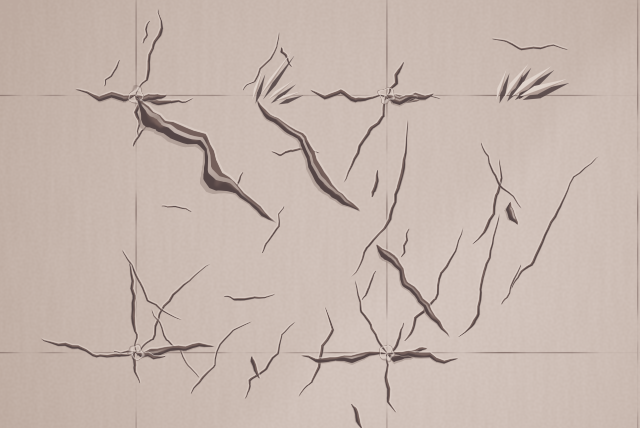
Reproduce this texture procedurally as a WebGL 1 fragment shader.

```glsl
precision highp float;
// Sunlit wall whose pale paint splits and curls along a grid of seams.
// Each split is a bent wedge with a dark gap, a curled strip and a bright lip;
// loops scatter them around the seam crossings and over the wall.
uniform vec2 u_resolution;

const vec3 DIM = vec3(0.755, 0.685, 0.645);
const vec3 LIT = vec3(0.828, 0.77, 0.74);
const vec3 DARK = vec3(0.33, 0.27, 0.27);
const vec3 BROWN = vec3(0.46, 0.375, 0.355);
const vec3 SHADE = vec3(0.63, 0.56, 0.53);
const vec3 LIP = vec3(0.88, 0.83, 0.8);
const vec2 SEAM_ORIGIN = vec2(0.318, 0.176);
const vec2 SEAM_STEP = vec2(0.586, 0.601);

float hash(float a, float b) {
  vec3 q = fract(vec3(a, b, a) * 0.1031);
  q += dot(q, q.yzx + 33.33);
  return fract((q.x + q.y) * q.z);
}

float corner(vec2 cell, vec2 offset) {
  float a = 6.2832 * hash(cell.x, cell.y);
  return dot(vec2(cos(a), sin(a)), offset);
}

float noise(vec2 p) {
  vec2 i = floor(p), f = fract(p), u = f * f * (3.0 - 2.0 * f), e = vec2(1.0, 0.0);
  return mix(mix(corner(i, f), corner(i + e, f - e), u.x),
             mix(corner(i + e.yx, f - e.yx), corner(i + 1.0, f - 1.0), u.x), u.y);
}

// Angular zigzag between 0 and 1
float jag(float x, float seed) {
  float i = floor(x);
  return mix(hash(i, seed), hash(i + 1.0, seed), fract(x));
}

float band(float v, float low, float high, float aa) {
  return smoothstep(low - aa, low + aa, v) * (1.0 - smoothstep(high - aa, high + aa, v));
}

// Coordinates along and across a direction, the second pointing upwards
vec2 alongAcross(vec2 p, float angle) {
  vec2 d = vec2(cos(angle), sin(angle));
  return vec2(dot(p, d), dot(p, vec2(-d.y, d.x)) * (d.x < 0.0 ? -1.0 : 1.0));
}

// One split in the paint, shadowed on its lower side
vec3 split(vec3 color, vec2 p, float angle, float len, float width, float bow, float seed, float aa) {
  vec2 q = alongAcross(p, angle);
  float t = q.x / len;
  if (t < 0.0 || t > 1.0 || abs(q.y) > 0.06 + 0.4 * len) return color;
  float v = q.y + bow * len * t * (1.0 - t);
  v += min(1.0, 6.0 * t) * (jag(5.0 * t, seed) - 0.5) * len * 0.12;
  v += (jag(q.x * 60.0, seed + 3.0) - 0.5) * 0.005;
  float peak = 0.12 + 0.5 * hash(seed, 7.0);
  float taper = clamp(1.7 * min(t / peak, (1.0 - t) / (1.0 - peak)), 0.0, 1.0);
  float shown = smoothstep(0.0, 0.12, taper);
  float gap = width * taper * (0.5 + 0.9 * jag(q.x * 25.0, seed + 5.0)) + 0.0011;

  color = mix(color, SHADE, 0.6 * shown * band(v, -1.25 * gap, 0.0, aa));
  float depth = smoothstep(0.25, 0.7, 0.5 * noise(q * 40.0 + seed) - v / gap);
  color = mix(color, mix(BROWN, DARK, depth), shown * band(v, -gap, 0.0, aa));

  // Curled strip inside wide gaps
  float middle = -gap * (0.15 + 0.4 * jag(q.x * 17.0, seed + 9.0));
  float strip = band(v, middle - 0.13 * gap, middle + 0.13 * gap, aa);
  strip *= smoothstep(0.009, 0.018, gap);
  color = mix(color, mix(SHADE, LIT, jag(q.x * 30.0, seed)), 0.9 * strip);
  return mix(color, LIP, 0.65 * shown * band(v, 0.001, 0.003 + 0.06 * gap, aa));
}

float wedge(vec2 q, float len, float width, float aa) {
  float t = clamp(q.x / len, 0.0, 1.0);
  float side = width * min(t / 0.35, (1.0 - t) / 0.65);
  return band(q.y, -side, side, aa) * band(q.x, 0.0, len, aa);
}

// Loose folded flake above its shadow
vec3 splinter(vec3 color, vec2 p, float angle, float len, float width, float aa) {
  vec2 q = alongAcross(p, angle);
  vec2 below = alongAcross(p + vec2(-0.007, 0.009), angle);
  color = mix(color, DARK, 0.9 * wedge(below, len, width, aa));
  float fold = smoothstep(-aa, aa, q.y + 0.15 * width);
  return mix(color, mix(SHADE * 1.1, LIP, fold), wedge(q, len, width, aa));
}

vec3 wall(vec2 p) {
  vec2 c = p - vec2(0.85, 0.45);
  float sun = smoothstep(-0.08, 0.08, p.x - p.y - 0.57 + 0.1 * noise(p * 3.0));
  float tone = 0.78 + 0.27 * sun - dot(c, c);
  tone += 0.22 * noise(p * 150.0) + 0.14 * noise(p * vec2(70.0, 9.0));
  return mix(DIM, LIT, clamp(tone, -0.2, 1.2));
}

vec3 seams(vec3 color, vec2 p, float aa) {
  vec2 d = abs(mod(p - SEAM_ORIGIN + 0.5 * SEAM_STEP, SEAM_STEP) - 0.5 * SEAM_STEP);
  vec2 worn = vec2(noise(vec2(p.y * 14.0, 2.5)), noise(vec2(p.x * 14.0, 8.5)));
  vec2 ink = (1.0 - smoothstep(0.0, 1.8 * aa, d)) * clamp(0.3 + 0.8 * worn, 0.06, 0.8);
  return mix(color, BROWN, max(ink.x, ink.y));
}

void main() {
  vec2 p = gl_FragCoord.xy / u_resolution.y;
  float aa = 0.7 / u_resolution.y;
  vec3 color = seams(wall(p), p, aa);
  // Long bowed hairlines
  for (int i = 0; i < 8; i++) {
    float n = float(i), h = hash(n, 41.0), g = hash(n, 43.0);
    vec2 q = p - vec2(0.32 + 0.125 * n, 0.04 + 0.32 * g);
    color = split(color, q, 0.75 + 0.6 * h, 0.2 + 0.2 * g, 0.002 + 0.003 * h, h - 0.5, n + 60.0, aa);
  }
  // Short splits, mostly steep
  for (int i = 0; i < 26; i++) {
    float n = float(i), h = hash(n, 11.0), g = hash(n, 17.0);
    vec2 q = p - vec2(0.18, 0.05) - vec2(1.14, 0.86) * fract(n * vec2(0.7549, 0.5698) + 0.3);
    float angle = mod(n, 3.0) < 1.0 ? -0.8 - 0.5 * h : 1.0 + 0.5 * h;
    if (mod(n, 5.0) < 1.0) angle = 0.3 * (h - 0.5);
    color = split(color, q, angle, 0.05 + 0.17 * g * g, 0.002 + 0.012 * h * h * h, 0.5 * g - 0.25, n, aa);
  }
  // Arms and chipped rings at the crossings
  for (int i = 0; i < 4; i++) {
    float n = float(i);
    vec2 q = p - SEAM_ORIGIN - SEAM_STEP * vec2(mod(n, 2.0), floor(n * 0.5));
    for (int k = 0; k < 5; k++) {
      float m = float(k), h = hash(n, m + 23.0), g = hash(n, m + 31.0);
      float level = abs(cos(m * 1.5708));
      float angle = m * 1.5708 + (h - 0.5) * (1.0 - 0.75 * level);
      color = split(color, q, angle, 0.07 + 0.16 * g, 0.005 + 0.014 * h * level, 0.1, n * 9.0 + m + 30.0, aa);
    }
    float ring = length(q) - 0.017 - 0.012 * noise(q * 60.0 + n);
    color = mix(color, LIP, 0.6 * band(ring, -0.004, 0.0, aa));
    color = mix(color, BROWN, 0.6 * band(ring, 0.0, 0.0015, aa));
  }
  // Wide diagonal gashes
  for (int i = 0; i < 3; i++) {
    float n = float(i);
    vec2 q = p - vec2(0.32 + 0.28 * n, 0.77 - 0.17 * n * (n - 1.0));
    color = split(color, q, -0.7 - 0.12 * n, 0.44 - 0.08 * n, 0.038 - 0.01 * n, -0.15, n + 80.0, aa);
  }
  // Two fans of splinters
  for (int i = 0; i < 8; i++) {
    float n = float(i), h = hash(n, 53.0), fan = floor(n / 4.0), k = mod(n, 4.0);
    vec2 q = p - vec2(0.59 + 0.57 * fan + 0.018 * k, 0.765 + 0.015 * h);
    color = splinter(color, q, 1.25 - 0.3 * k, 0.06 + 0.08 * h, 0.005 + 0.008 * h * fan, aa);
  }
  gl_FragColor = vec4(color, 1.0);
}
```
